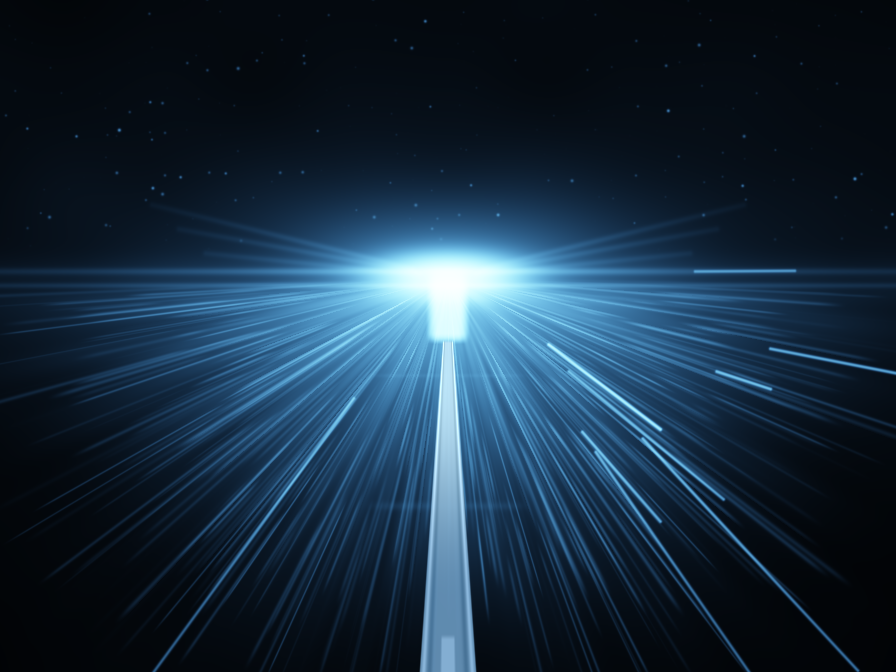
Write a Shadertoy shader that draws this background.

```glsl
const float HALF_PI = 1.5708;
const vec3 ABSORPTION = vec3(0.33, 0.78, 1.3);
const vec3 STRIPE_LOW = vec3(0.40, 0.58, 0.73);
const vec3 STRIPE_HIGH = vec3(0.76, 0.91, 0.98);

float hash(vec2 p) {
    vec3 v = fract(vec3(p.xyx) * 0.1031);
    v += dot(v, v.yzx + 33.33);
    return fract((v.x + v.y) * v.z);
}

float noise(vec2 p) {
    vec2 cell = floor(p), f = fract(p);
    f = f * f * (3.0 - 2.0 * f);
    float low = mix(hash(cell), hash(cell + vec2(1, 0)), f.x);
    float high = mix(hash(cell + vec2(0, 1)), hash(cell + 1.0), f.x);
    return mix(low, high, f.y);
}

float bell(float d, float width) {
    return exp(-d * d / (width * width));
}

float ellipseGlow(vec2 p, vec2 radius) {
    p /= radius;
    return exp(-dot(p, p));
}

// Soft line from a to b
float streak(vec2 p, vec2 a, vec2 b, float width) {
    vec2 along = b - a;
    float t = clamp(dot(p - a, along) / dot(along, along), 0.0, 1.0);
    return bell(length(p - a - along * t), width);
}

// Random radial dashes, one per angular cell
float rayLayer(vec2 p, float count, float seed) {
    float r = length(p);
    float angle = (atan(p.x, -p.y) + HALF_PI) * count;
    vec2 cell = vec2(floor(angle), seed);
    float offset = fract(angle) - mix(0.25, 0.75, hash(cell));
    float start = 0.04 + 0.38 * hash(cell + 17.0);
    float finish = start + 0.06 + 0.38 * hash(cell + 31.0);
    float power = hash(cell + 53.0);
    float width = 0.0012 + 0.0035 * r * hash(cell + 71.0);
    float span = smoothstep(start, start + 0.05, r)
               * (1.0 - smoothstep(finish - 0.05, finish, r));
    return bell(offset * r / count, width) * span * power * power;
}

float starLayer(vec2 p, float density) {
    vec2 cell = floor(p * density);
    vec2 place = 0.2 + 0.6 * vec2(hash(cell + 5.0), hash(cell + 9.0));
    float d = length(fract(p * density) - place) / density;
    float power = pow(hash(cell + 23.0), 9.0);
    return bell(d, 0.0014 + 0.001 * power) * power;
}

float skyLight(vec2 p) {
    float haze = 0.035 + 0.13 * exp(-abs(p.y) / 0.13) * exp(-p.x * p.x * 2.0);
    haze *= 0.7 + 0.6 * noise(p * 7.0 + 20.0);
    float stars = starLayer(p, 17.0) + 0.5 * starLayer(p + 3.7, 30.0);
    return haze + stars * smoothstep(0.03, 0.1, p.y);
}

float groundLight(vec2 p) {
    float r = length(p);
    float glow = 0.45 * ellipseGlow(p, vec2(0.38, 0.34)) + 1.2 * exp(-r / 0.13);
    glow += 0.12 * ellipseGlow(p, vec2(0.75, 0.16));
    glow *= 0.75 + 0.5 * noise(vec2(atan(p.x, -p.y) * 22.0, r * 5.0));
    float rays = 0.0;
    for (float i = 0.0; i < 5.0; i++)
        rays += rayLayer(p, 17.0 + 9.0 * i, i * 13.0 + 2.0);
    // Faint crossbars on the road
    float bars = bell(p.y + 0.146, 0.003) + bell(p.y + 0.34, 0.006);
    bars *= 0.09 * (1.0 - smoothstep(0.08, 0.13, abs(p.x)));
    return glow + bars + rays * (0.12 + 1.3 * exp(-r / 0.24));
}

float flareLight(vec2 p) {
    float x = abs(p.x);
    float fade = 0.35 * exp(-x / 0.5) + 1.3 * exp(-x / 0.12);
    float light = (bell(p.y - 0.009, 0.005) + bell(p.y + 0.012, 0.004)) * fade;
    light += 0.25 * bell(p.y, 0.028) * exp(-x / 0.4);
    light += 2.1 * exp(-length(p * vec2(1.0, 2.3)) / 0.12);
    light += 7.0 * ellipseGlow(p, vec2(0.085, 0.027));
    // Mirrored rays above the horizon
    vec2 side = vec2(x, p.y);
    for (float i = 0.0; i < 3.0; i++) {
        vec2 tip = vec2(0.44 - 0.04 * i, 0.108 - 0.036 * i);
        light += 0.5 * streak(side, tip * 0.12, tip, 0.0045) * exp(-x / 0.17);
    }
    // Bright reflection under the core
    float column = 1.0 - smoothstep(0.014, 0.034, x);
    column *= smoothstep(-0.1, -0.082, p.y) * (1.0 - smoothstep(-0.02, 0.02, p.y));
    return light + 4.5 * column;
}

// Foremost light trails: start and end of each
float trailLight(vec2 p) {
    vec4 trails[9] = vec4[9](
        vec4(-0.14, -0.18, -0.44, -0.59), vec4(0.15, -0.10, 0.316, -0.226),
        vec4(0.18, -0.14, 0.41, -0.33), vec4(0.20, -0.23, 0.316, -0.363),
        vec4(0.22, -0.26, 0.45, -0.59), vec4(0.29, -0.24, 0.61, -0.585),
        vec4(0.368, 0.009, 0.516, 0.010), vec4(0.48, -0.106, 0.68, -0.145),
        vec4(0.40, -0.14, 0.48, -0.166));
    float light = 0.0;
    for (int i = 0; i < 9; i++) {
        float power = 0.6 + 1.1 * hash(vec2(float(i), 4.0));
        if (i == 1) power = 2.8;
        light += power * streak(p, trails[i].xy, trails[i].zw, 0.0022);
    }
    return light * (0.45 + 0.55 * smoothstep(-0.55, -0.2, p.y));
}

vec3 addStripe(vec3 color, vec2 p, float pixel) {
    float halfWidth = 0.0075 + 0.07 * max(-p.y - 0.094, 0.0);
    float u = abs(p.x) / halfWidth;
    float mask = 1.0 - smoothstep(-pixel, pixel, abs(p.x) - halfWidth);
    mask *= 1.0 - smoothstep(-0.098, -0.092, p.y);
    vec3 stripe = mix(STRIPE_LOW, STRIPE_HIGH, smoothstep(-0.48, -0.15, p.y));
    stripe += 0.18 * bell(u - 0.86, 0.08) - 0.1 * bell(u - 0.65, 0.1);
    stripe += 0.15 * (1.0 - smoothstep(0.2, 0.3, u)) * (1.0 - smoothstep(-0.54, -0.53, p.y));
    return mix(color, stripe, mask * 0.93);
}

void mainImage(out vec4 fragColor, in vec2 fragCoord) {
    vec2 p = (fragCoord - vec2(0.5, 0.587) * iResolution.xy) / iResolution.y;
    float ground = 1.0 - smoothstep(-0.035, 0.0, p.y);
    float light = skyLight(p) * mix(1.0, 0.45, ground);
    light += groundLight(p) * ground + flareLight(p) + trailLight(p);
    // Exposure turns light into deep blue, cyan, then white
    vec3 color = 1.0 - exp(-light * ABSORPTION);
    color = addStripe(color, p, 1.0 / iResolution.y);
    fragColor = vec4(clamp(color, 0.0, 1.0), 1.0);
}
```
